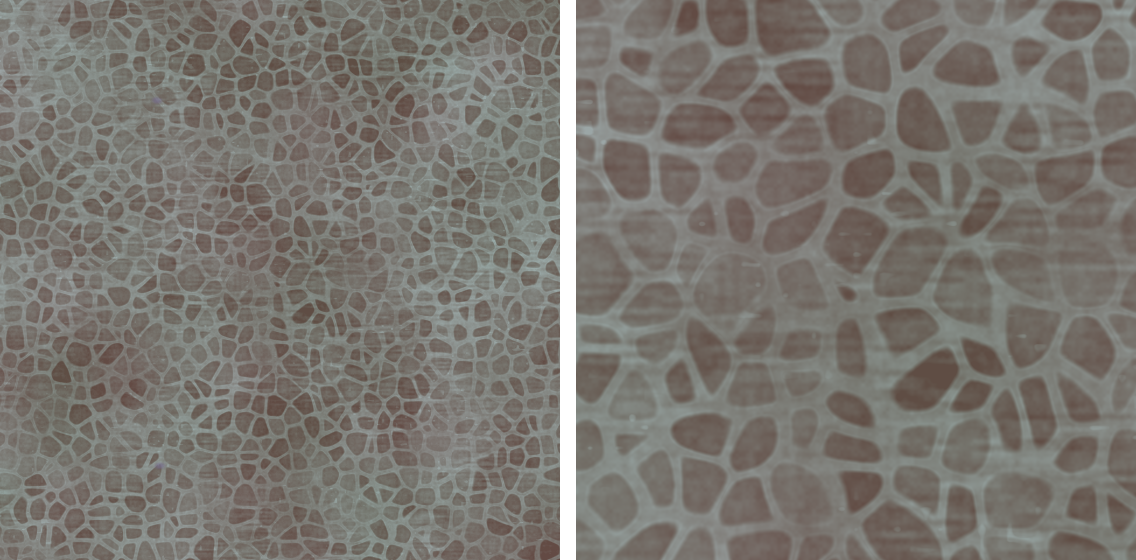
Left: the whole. Right: its middle third, enlarged.
A three.js fragment shader for this texture:

```glsl
// Brown rounded cells in a pale blue-grey web, like tissue under a microscope.
// A weighted Voronoi diagram gives cells of mixed size; a soft minimum of the
// wall distances rounds them. Haze, fibres and grain then vary the tone.
varying vec2 vUv;

float hash(vec2 p) {
  vec3 q = fract(vec3(p.xyx) * 0.1031);
  q += dot(q, q.yzx + 33.33);
  return fract((q.x + q.y) * q.z);
}

float noise(vec2 p) {
  vec2 i = floor(p), f = fract(p);
  f = f * f * (3.0 - 2.0 * f);
  return mix(mix(hash(i), hash(i + vec2(1.0, 0.0)), f.x),
             mix(hash(i + vec2(0.0, 1.0)), hash(i + vec2(1.0, 1.0)), f.x), f.y);
}

float fbm(vec2 p) {
  float sum = 0.0, amp = 0.533;
  for (int i = 0; i < 4; i++) {
    sum += amp * noise(p);
    p = p * 2.03 + 17.1;
    amp *= 0.5;
  }
  return sum;
}

// Cell centre in xy, size weight in z
vec3 seed(vec2 id) {
  vec2 jitter = vec2(hash(id + 11.3), hash(id + 47.9));
  return vec3(id + 0.5 + 0.84 * (jitter - 0.5), 0.28 * hash(id + 83.1));
}

// Returns rounded distance to the wall and a random value of the cell
vec2 cells(vec2 p) {
  vec2 base = floor(p), nearId = base;
  vec3 own = vec3(0.0);
  float best = 1e3;
  for (int y = -2; y <= 2; y++) {
    for (int x = -2; x <= 2; x++) {
      vec2 id = base + vec2(float(x), float(y));
      vec3 s = seed(id);
      float d = dot(p - s.xy, p - s.xy) - s.z;
      if (d < best) { best = d; own = s; nearId = id; }
    }
  }
  float crowd = 0.0;
  for (int y = -2; y <= 2; y++) {
    for (int x = -2; x <= 2; x++) {
      vec2 id = nearId + vec2(float(x), float(y));
      if (x != 0 || y != 0) {
        vec3 s = seed(id);
        float d = dot(p - s.xy, p - s.xy) - s.z;
        float wall = (d - best) / (2.0 * max(length(s.xy - own.xy), 0.15));
        crowd += exp(-15.0 * wall);
      }
    }
  }
  return vec2(-log(crowd + 1e-6) / 15.0, hash(nearId + 5.7));
}

// Brown through grey to pale blue-grey
vec3 tissueColor(float tone) {
  vec3 brown = vec3(0.395, 0.325, 0.295);
  vec3 grey = vec3(0.470, 0.460, 0.435);
  vec3 pale = vec3(0.565, 0.600, 0.590);
  return tone < 0.5 ? mix(brown, grey, tone * 2.0) : mix(grey, pale, tone * 2.0 - 1.0);
}

void main() {
  vec2 uv = vUv;
  vec2 warp = vec2(noise(uv * 24.0), noise(uv * 24.0 + 60.0)) - 0.5;
  vec2 cell = cells(uv * 31.0 + 0.5 * warp + 100.0);

  // Broad haze and a veil that fades some areas
  float haze = fbm(uv * 6.0 + 3.0) - 0.5;
  float veil = smoothstep(0.45, 0.75, fbm(uv * 11.0 + 40.0));

  // Cell bodies, web between them and a thin bright membrane
  float width = 0.04 + 0.11 * noise(uv * 19.0 + 7.0) + 0.12 * max(haze, 0.0);
  float body = smoothstep(width - 0.05, width + 0.06, cell.x);
  float inside = 0.33 + 0.42 * (cell.y - 0.5) - 0.10 * smoothstep(0.45, 0.1, cell.x);
  float tone = mix(0.73, inside, body);
  tone = mix(tone, 0.54, 0.5 * veil) + 0.75 * haze;
  float membrane = 1.0 - smoothstep(0.0, 0.055, abs(cell.x - width + 0.03));
  tone += 0.10 * membrane * noise(uv * 45.0);

  // Fibres, mostly level, in scattered patches
  float patches = smoothstep(0.4, 0.7, noise(uv * 13.0 + 25.0));
  float level = noise(uv * vec2(38.0, 270.0)) - 0.5;
  float upright = noise(uv * vec2(210.0, 22.0) + 9.0) - 0.5;
  tone += level * (0.12 + 0.26 * patches) + 0.10 * upright;

  // Fine grain and pale flecks
  tone += 0.16 * (noise(uv * 240.0) - 0.5) + 0.08 * (noise(uv * 480.0) - 0.5);
  float fleck = smoothstep(0.83, 0.97, noise(uv * vec2(120.0, 165.0) + 31.0));
  tone += 0.30 * fleck * smoothstep(0.35, 0.7, noise(uv * 17.0 + 70.0));
  vec3 color = tissueColor(clamp(tone, -0.1, 1.2));

  // Faint green and red drift, then a few violet specks
  color += vec3(-0.012, 0.008, 0.0) * (noise(uv * 9.0 + 90.0) - 0.5) * 2.0;
  vec2 grid = uv * 9.0, spot = floor(grid);
  vec2 offset = fract(grid) - 0.3 - 0.4 * vec2(hash(spot + 2.0), hash(spot + 6.0));
  float speck = 1.0 - smoothstep(0.02, 0.10, length(offset * vec2(0.8, 1.3) + 0.04 * warp));
  color = mix(color, vec3(0.46, 0.42, 0.56), 0.6 * speck * step(0.94, hash(spot + 14.0)));

  gl_FragColor = vec4(color, 1.0);
}
```
